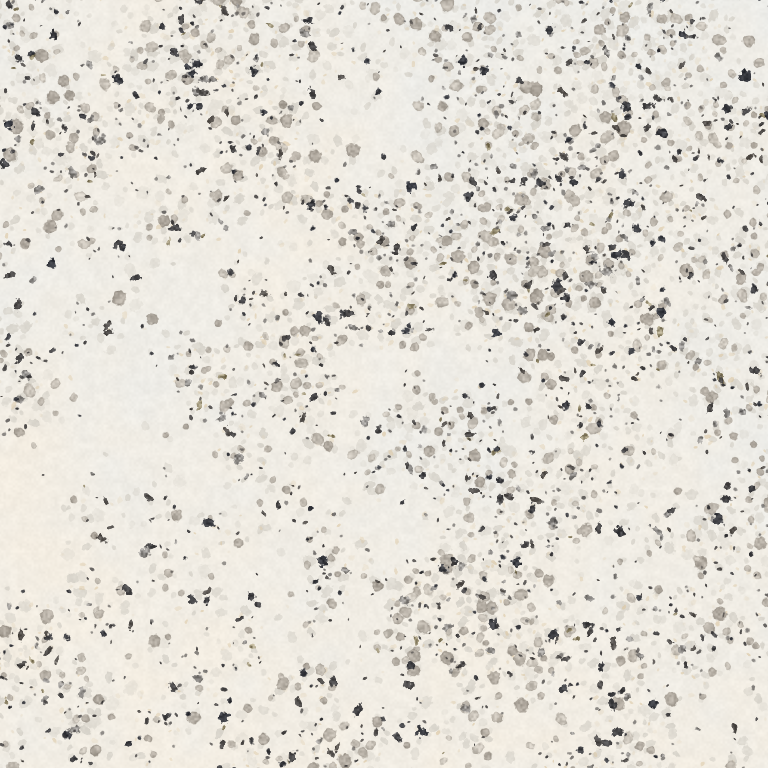
Write a Shadertoy shader that draws this texture.

```glsl
// Pale speckled granite: cream ground, translucent grey grains and clustered dark flecks.

// Integer hash: three random values in 0..1 per cell and seed
vec3 hash3(vec2 cell, int seed) {
    uvec3 v = uvec3(ivec3(ivec2(cell), seed)) * 1664525u + 1013904223u;
    v.x += v.y * v.z; v.y += v.z * v.x; v.z += v.x * v.y;
    v ^= v >> 16u;
    v.x += v.y * v.z; v.y += v.z * v.x; v.z += v.x * v.y;
    return vec3(v >> 8u) / 16777216.0;
}

float noise(vec2 p, int seed) {
    vec2 i = floor(p), f = fract(p);
    f = f * f * (3.0 - 2.0 * f);
    float low = mix(hash3(i, seed).x, hash3(i + vec2(1, 0), seed).x, f.x);
    float high = mix(hash3(i + vec2(0, 1), seed).x, hash3(i + vec2(1, 1), seed).x, f.x);
    return mix(low, high, f.y);
}

// Uneven density of the minerals, averaging about one
float cluster(vec2 uv) {
    float n = 0.5 * noise(uv * 6.0, 90) + 0.5 * noise(uv * 19.0, 91);
    return 2.0 * smoothstep(0.2, 0.8, n);
}

// Scattered grains; returns coverage, random tone and depth inside the grain
vec3 grains(vec2 uv, float cells, int seed, float share, vec2 radii, float jag) {
    vec2 p = uv * cells, home = floor(p);
    float soft = cells * max(0.0011, 0.65 / iResolution.y);
    float rough = noise(uv * 260.0, seed + 2) + 0.5 * noise(uv * 520.0, seed + 3) - 0.75;
    vec3 best = vec3(0.0);
    for (int y = -1; y <= 1; y++)
    for (int x = -1; x <= 1; x++) {
        vec2 cell = home + vec2(x, y);
        vec3 place = hash3(cell, seed), form = hash3(cell, seed + 1);
        if (place.z > share * cluster((cell + 0.5) / cells)) continue;
        float angle = 6.2832 * form.x;
        vec2 q = p - cell - place.xy;
        q = mat2(cos(angle), -sin(angle), sin(angle), cos(angle)) * q;
        q.x *= 1.0 + jag * form.z;
        float radius = mix(radii.x, radii.y, form.y * form.y);
        vec2 a = abs(q);
        float d = mix(length(q), max(a.x, a.y * 0.8 + a.x * 0.4), 0.6 * jag);
        d += radius * jag * rough - radius;
        float cover = 1.0 - smoothstep(-soft, soft, d);
        if (cover > best.x) best = vec3(cover, form.z, clamp(-d / radius, 0.0, 1.0));
    }
    return best;
}

void mainImage(out vec4 fragColor, in vec2 fragCoord) {
    vec2 uv = fragCoord / iResolution.y;
    float fine = noise(uv * 330.0, 1) - 0.5;
    float mottle = noise(uv * 110.0, 2) - 0.5;

    // Ground drifting from warm cream to cool white
    float cool = noise(uv * 5.0, 3) * 0.5 + noise(uv * 28.0, 4) * 0.4 + 0.3 * (uv.x + uv.y) - 0.3;
    vec3 color = mix(vec3(0.955, 0.93, 0.885), vec3(0.925, 0.927, 0.915), clamp(cool, 0.0, 1.0));
    color += 0.025 * mottle + 0.025 * fine;

    // Cloudy grains showing faintly below the surface
    vec3 g = grains(uv, 58.0, 10, 0.6, vec2(0.2, 0.5), 0.5);
    color = mix(color, vec3(0.83, 0.815, 0.78) + 0.04 * fine, g.x * (0.25 + 0.55 * g.y));

    // Cream and ochre specks
    g = grains(uv, 75.0, 20, 0.16, vec2(0.14, 0.32), 0.7);
    color = mix(color, vec3(0.86, 0.78, 0.64), g.x * (0.15 + 0.5 * g.y * g.y));

    // Rounded grey quartz with a darker rim
    g = grains(uv, 54.0, 30, 0.23, vec2(0.22, 0.5), 0.35);
    vec3 quartz = mix(vec3(0.66, 0.63, 0.59), vec3(0.79, 0.765, 0.725), g.y);
    quartz += 0.17 * fine + 0.1 * mottle - 0.05 * (1.0 - smoothstep(0.1, 0.4, g.z));
    color = mix(color, quartz, 0.88 * g.x);

    // Grey and olive mica, broken in texture
    g = grains(uv, 62.0, 40, 0.075, vec2(0.15, 0.42), 0.9);
    vec3 mica = mix(vec3(0.52, 0.51, 0.5), vec3(0.55, 0.51, 0.39), step(0.75, g.y));
    color = mix(color, mica + 0.45 * fine, 0.85 * g.x);

    // Angular dark flecks
    g = grains(uv, 64.0, 50, 0.17, vec2(0.12, 0.42), 1.0);
    vec3 dark = mix(vec3(0.17, 0.18, 0.21), vec3(0.32, 0.3, 0.28), g.y);
    color = mix(color, dark + 0.22 * fine, 0.93 * g.x);

    // Tiny black specks
    g = grains(uv, 105.0, 60, 0.07, vec2(0.14, 0.32), 0.8);
    color = mix(color, vec3(0.23, 0.22, 0.22), g.x * (0.5 + 0.45 * g.y));

    fragColor = vec4(clamp(color, 0.0, 1.0), 1.0);
}
```
